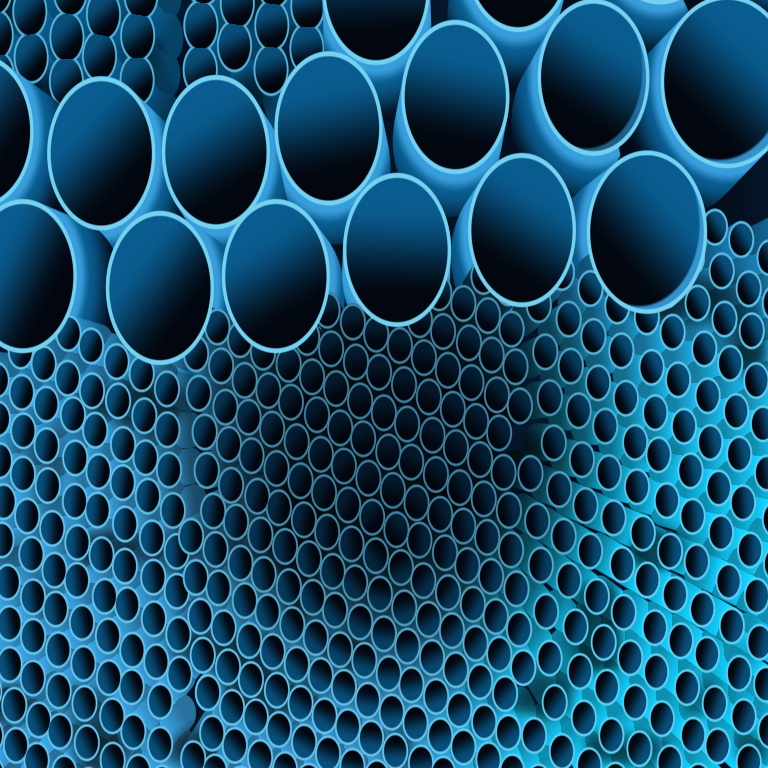
Write a Shadertoy shader that draws this pattern.

```glsl
// Stacked blue pipes seen end-on: large ones above, a honeycomb of small ones below.

const float SPAN = 768.0;                    // design units across the canvas, y down
const vec2 VANISH = vec2(390.0, 430.0);      // where the pipe bodies converge
const vec3 NIGHT = vec3(0.014, 0.042, 0.095);
const vec3 DEEP = vec3(0.03, 0.19, 0.33);
const vec3 BLUE = vec3(0.035, 0.36, 0.56);
const vec3 SKY = vec3(0.22, 0.62, 0.86);
const vec3 CYAN = vec3(0.07, 0.78, 0.96);
const vec3 RIM = vec3(0.46, 0.82, 0.94);

float hash(vec2 p) {
    return fract(sin(dot(p, vec2(127.1, 311.7))) * 4375.85);
}

float noise(vec2 p) {
    vec2 i = floor(p), f = fract(p);
    f = f * f * (3.0 - 2.0 * f);
    return mix(mix(hash(i), hash(i + vec2(1, 0)), f.x),
               mix(hash(i + vec2(0, 1)), hash(i + vec2(1, 1)), f.x), f.y);
}

// Body colour: sky blue on the left, cyan on the lower right, dim in the middle
vec3 shellColor(vec2 p) {
    float cyan = smoothstep(370.0, 580.0, p.x) * smoothstep(200.0, 520.0, p.y);
    float lit = smoothstep(70.0, 290.0, length((p - VANISH) * vec2(1.0, 0.9)));
    vec3 tint = mix(BLUE, SKY, smoothstep(100.0, 500.0, p.y));
    return mix(tint, CYAN, cyan) * mix(0.12, 1.0, lit);
}

// Pipe body swept toward the vanishing point: x = signed distance, y = progress
vec2 sweep(vec2 p, vec2 c, vec2 r, float reach) {
    vec2 q = (p - c) / r, axis = (VANISH - c) * reach / r;
    float t = clamp(dot(q, axis) / (dot(axis, axis) + 0.0001), 0.0, 1.0);
    return vec2((length(q - axis * t) - 1.0) * r.x, t);
}

// Open pipe mouth: bright ring around a shaded hollow
vec3 drawMouth(vec3 base, vec2 p, vec2 c, vec2 r, float ring, vec3 inner, vec3 rim, float px) {
    vec2 q = (p - c) / r;
    float d = (length(q) - 1.0) * r.x;
    vec2 outward = normalize(c - VANISH + vec2(0.0, -110.0));
    vec3 hollow = mix(NIGHT * 0.6, inner, smoothstep(-0.65, 0.6, dot(q, outward)));
    float glint = smoothstep(0.98, 1.03, length(q + vec2(0.13, 0.10)));
    hollow = mix(hollow, SKY, glint * 0.9 * smoothstep(530.0, 640.0, c.x));
    vec3 face = mix(hollow, rim, smoothstep(-ring - px, -ring + px, d));
    return mix(base, face, 1.0 - smoothstep(-px, px, d));
}

// Centres of the three rows of large pipes
vec2 largeCentre(int row, float i) {
    if (row == 0) return vec2(376.0 + 142.0 * i, -12.0 - 33.0 * i);
    if (row == 1) return vec2(125.0 * i - 20.0 - 28.0 * exp(-0.35 * (i - 3.4) * (i - 3.4)),
                              116.0 + 40.0 * cos(0.81 * (i - 1.45)));
    return vec2(22.0 + 125.0 * i + 14.0 * exp(-2.0 * (i - 1.2) * (i - 1.2)),
                258.0 + 30.0 * cos(0.92 * (i - 1.0)));
}

vec2 largeRadius(vec2 c) {
    return vec2(54.0, 77.0) + vec2(0.08, 0.06) * max(c.x - 570.0, 0.0);
}

vec3 largeBodies(vec3 col, vec2 p, float px) {
    for (int k = 0; k < 20; k++) {
        vec2 c = largeCentre(k / 7, float(k % 7)), r = largeRadius(c);
        vec2 s = sweep(p, c, r, 0.13);
        float depth = (length((p - c) / r) - 1.0) * r.x;
        vec3 shade = mix(SKY, BLUE, smoothstep(3.0, 14.0, depth));
        shade = mix(shade, NIGHT, smoothstep(12.0, 42.0, depth));
        col = mix(col, shade, 1.0 - smoothstep(-px, px, s.x));
    }
    return col;
}

vec3 largeMouths(vec3 col, vec2 p, float px) {
    for (int k = 0; k < 20; k++) {
        vec2 c = largeCentre(k / 7, float(k % 7));
        col = drawMouth(col, p, c, largeRadius(c), 3.4, BLUE, RIM, px);
    }
    return col;
}

// Skewed honeycomb of pipes; those outside the box (left, top, right, bottom) are skipped
vec3 honeycomb(vec3 col, vec2 p, vec2 origin, mat2 cell, vec2 r, vec4 box, float tilt, float px) {
    vec2 home = floor(inverse(cell) * (p - origin) + 0.5);
    vec2 mouth = vec2(-9000.0), body = vec2(1000.0, 1.0);
    float nearest = 1000.0;
    for (int k = 0; k < 25; k++) {
        vec2 id = home + vec2(k % 5 - 2, k / 5 - 2);
        vec2 c = origin + cell * id;
        float loose = smoothstep(60.0, 300.0, abs(c.x - VANISH.x));
        c += (vec2(hash(id), hash(id + 37.0)) - 0.5) * (2.0 + 3.0 * loose);
        if (c.x < box.x || c.x > box.z || c.y < box.y - tilt * c.x || c.y > box.w) continue;
        float d = length((p - c) / r);
        if (d < nearest) { nearest = d; mouth = c; }
        vec2 s = sweep(p, c, r, 0.1);
        if (s.x < body.x) body = s;
    }
    float patchy = mix(0.4, 1.1, smoothstep(0.1, 0.45, noise(p / 50.0)));
    vec3 shell = shellColor(p) * patchy * mix(1.1, 0.65, body.y);
    col = mix(col, shell, 1.0 - smoothstep(-px, px, body.x));
    float side = smoothstep(50.0, 290.0, length(mouth - VANISH));
    vec3 rim = mix(vec3(0.25, 0.50, 0.62), mix(RIM, shellColor(p), 0.25), side);
    return drawMouth(col, p, mouth, r, 1.8, mix(DEEP * 0.5, BLUE * 0.85, side), rim, px);
}

void mainImage(out vec4 fragColor, in vec2 fragCoord) {
    vec2 p = fragCoord / iResolution.xy;
    p = vec2(p.x, 1.0 - p.y) * SPAN;
    float px = 0.75 * SPAN / iResolution.y;

    // Dark gaps, medium pipes in the upper left, then the large bodies
    vec3 col = mix(NIGHT, DEEP, 0.4 * noise(p / 60.0));
    mat2 medium = mat2(35.0, 23.0, 36.0, -21.0);
    vec2 mediumSize = vec2(17.5, 26.5);
    col = honeycomb(col, p, vec2(102.0, 58.0), medium, mediumSize, vec4(-40, -60, 155, 90), 0.0, px);
    col = honeycomb(col, p, vec2(236.0, 47.0), medium, mediumSize, vec4(180, -60, 320, 85), 0.0, px);
    col = largeBodies(col, p, px);

    // Small pipes: left, right and middle stacks, with the large mouths in front
    vec2 smallSize = vec2(13.0, 18.5);
    col = honeycomb(col, p, vec2(100.0, 512.0), mat2(25.0, 13.0, 23.0, -28.0), smallSize, vec4(-40, 342, 180, 810), 0.165, px);
    col = honeycomb(col, p, vec2(518.0, 597.0), mat2(28.0, 15.0, 23.0, -31.0), smallSize, vec4(530, 342, 810, 810), 0.165, px);
    col = honeycomb(col, p, vec2(380.0, 373.0), mat2(24.0, 12.0, 20.0, -27.0), smallSize, vec4(190, 342, 524, 810), 0.165, px);
    col = largeMouths(col, p, px);
    fragColor = vec4(col, 1.0);
}
```
